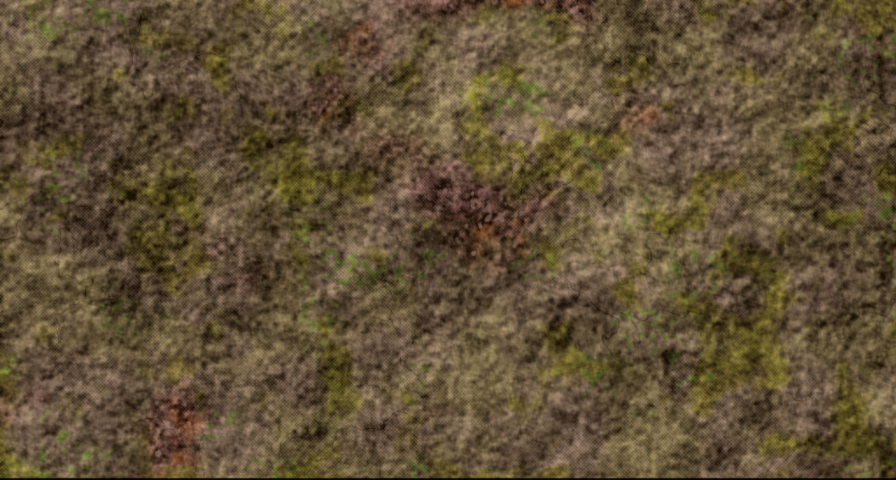
This texture is drawn by a WebGL 2 fragment shader. Its source:

```glsl
#version 300 es
precision highp float;
// Weathered mossy ground: brown soil relief, mauve bare patches, green sprigs.

#define RELIEF_SCALE 10.0
#define RELIEF_GAIN 4.6
#define GRAIN_SCALE 80.0
#define GRAIN_GAIN 1.05
#define SHADE_GAIN 0.85
#define CRACK_DEPTH 0.20
#define PATCH_SCALE 2.7
#define PATCH_LEVEL 0.545
#define WEAVE_CELLS 137.0
#define WEAVE_GAIN 0.08

uniform vec2 u_resolution;
out vec4 fragColor;

const float TAU = 6.2831853;

float hash(vec2 p) {
    return fract(sin(dot(p, vec2(127.1, 311.7))) * 43758.5453);
}

float noise(vec2 p) {
    vec2 cell = floor(p), f = fract(p);
    f = f * f * (3.0 - 2.0 * f);
    float low = mix(hash(cell), hash(cell + vec2(1, 0)), f.x);
    float high = mix(hash(cell + vec2(0, 1)), hash(cell + vec2(1, 1)), f.x);
    return mix(low, high, f.y);
}

// Rotated octaves, normalised to 0..1
float fbm(vec2 p, int octaves) {
    float sum = 0.0, amp = 0.5, total = 0.0;
    for (int i = 0; i < octaves; i++) {
        sum += amp * noise(p);
        total += amp;
        p = mat2(1.6, 1.2, -1.2, 1.6) * p + 17.3;
        amp *= 0.5;
    }
    return sum / total;
}

float soilHeight(vec2 p) {
    return fbm(p * RELIEF_SCALE, 5);
}

// Thin winding lines where the noise crosses its middle value
float cracks(vec2 p) {
    float line = abs(fbm(p * 13.0 + 40.0, 4) - 0.5);
    float presence = smoothstep(0.5, 0.75, noise(p * 6.0 + 8.0));
    return (1.0 - smoothstep(0.0, 0.03, line)) * presence;
}

void main() {
    vec2 p = gl_FragCoord.xy / u_resolution.y;
    float across = gl_FragCoord.x / u_resolution.x;
    vec2 warp = vec2(fbm(p * 5.0 + 3.0, 3), fbm(p * 5.0 + 29.0, 3)) - 0.5;
    vec2 q = p + 0.035 * warp;

    // Bare patches, more frequent towards the right
    float patchField = fbm(q * PATCH_SCALE + vec2(5.2, 1.7), 5);
    patchField += 0.14 * (across - 0.5);
    float bare = smoothstep(PATCH_LEVEL, PATCH_LEVEL + 0.12, patchField);

    // Tone: broad shade, lit relief, fine grain and cracks
    float shade = fbm(q * 4.0 + 11.0, 5) - 0.5;
    float relief = soilHeight(q) - soilHeight(q + vec2(-0.005, 0.007));
    float grain = fbm(p * GRAIN_SCALE + warp, 3) - 0.5;
    float tone = 0.49 + SHADE_GAIN * shade + RELIEF_GAIN * relief;
    tone += GRAIN_GAIN * (1.0 + 0.35 * bare) * grain;
    tone -= CRACK_DEPTH * cracks(q) + 0.14 * bare;

    // Fine woven dither over the paler areas
    vec2 weave = sin(TAU * WEAVE_CELLS * p);
    float pale = smoothstep(0.45, 0.65, fbm(q * 5.0 + 61.0, 3));
    tone += WEAVE_GAIN * weave.x * weave.y * pale;

    // Soil colours with a drifting warm and cool tint
    vec3 color = mix(vec3(0.20, 0.15, 0.095), vec3(0.575, 0.50, 0.385), clamp(tone, -0.25, 1.3));
    float hue = smoothstep(0.3, 0.7, fbm(q * 10.0 + 83.0, 5));
    color *= mix(vec3(1.0, 1.01, 0.91), vec3(1.02, 0.98, 1.06), hue);

    // Mauve ground with rusty spots and pink flecks
    color *= mix(vec3(1.0), vec3(1.07, 0.89, 1.04), bare);
    float rust = smoothstep(0.58, 0.76, fbm(p * 12.0 + 7.0, 4)) * bare;
    color *= mix(vec3(1.0), vec3(1.15, 0.92, 0.55), rust);
    float fleck = smoothstep(0.62, 0.82, fbm(p * 70.0 + 19.0, 2)) * bare;
    color = mix(color, vec3(0.64, 0.51, 0.48), 0.6 * fleck);

    // Yellow moss tint and small clustered green sprigs
    float moss = smoothstep(0.55, 0.74, fbm(q * 13.0 + 47.0, 5)) * (1.0 - bare);
    color *= mix(vec3(1.0), vec3(0.95, 1.0, 0.58), moss);
    float cluster = smoothstep(0.6, 0.85, noise(q * 9.0 + 71.0));
    float sprig = smoothstep(0.56, 0.74, fbm(p * 80.0 + 33.0, 2)) * cluster;
    color = mix(color, vec3(0.34, 0.41, 0.15) * (0.65 + 0.7 * tone), 0.65 * sprig * (1.0 - bare));

    // Dark lower rim
    color *= mix(0.1, 1.0, smoothstep(0.002, 0.006, p.y));
    fragColor = vec4(clamp(color, 0.0, 1.0), 1.0);
}
```
